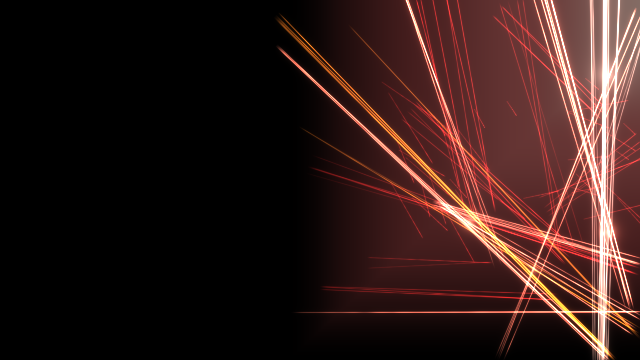
Give the GLSL for this background, as a WebGL 2 fragment shader.

```glsl
#version 300 es
precision highp float;
// Glowing red, gold and white light streaks crossing on a dark maroon gradient.
uniform vec2 u_resolution;
out vec4 fragColor;

float hash(float n) {
    return fract(sin(n * 127.1) * 4375.85);
}

// One-dimensional gradient noise, roughly -0.5 to 0.5
float noise(float x) {
    float i = floor(x), f = x - i;
    float left = (hash(i) * 2.0 - 1.0) * f;
    float right = (hash(i + 1.0) * 2.0 - 1.0) * (f - 1.0);
    return mix(left, right, f * f * (3.0 - 2.0 * f));
}

// Thin glowing segment; gain is its brightness at each end
float streak(vec2 p, vec2 a, vec2 b, float width, vec2 gain, float seed) {
    vec2 ab = b - a;
    float t = dot(p - a, ab) / dot(ab, ab);
    float d = length(p - a - ab * clamp(t, 0.0, 1.0));
    float r = max(width, 0.6 / u_resolution.y);
    float core = exp(-d * d / (r * r)) * width / r;
    float halo = 0.07 * exp(-d / (width * 4.0));
    float flicker = 1.0 + 0.9 * noise(t * 18.0 + seed * 31.0);
    float ends = smoothstep(-0.005, 0.03, t) * smoothstep(1.005, 0.95, t);
    return (core + halo) * flicker * ends * mix(gain.x, gain.y, clamp(t, 0.0, 1.0));
}

// Fan of streaks whose ends are scattered across the main direction
float bundle(vec2 p, vec2 a, vec2 b, vec2 spread, vec2 gain, int count, float width) {
    vec2 dir = normalize(b - a), side = vec2(-dir.y, dir.x);
    float sum = 0.0;
    for (int i = 0; i < count; i++) {
        float seed = float(i) + a.x * 7.0 + b.y * 13.0;
        vec2 shift = (vec2(hash(seed), hash(seed + 40.3)) - 0.5) * spread;
        float power = 0.45 + 0.8 * hash(seed + 9.7);
        sum += power * streak(p, a + side * shift.x, b + side * shift.y, width, gain, seed);
    }
    return sum;
}

// Dark left and bottom edges meet along a diagonal crease
vec3 backdrop(vec2 p) {
    float t = min((p.x - 0.8) / 0.68, p.y / 0.63);
    vec3 c = mix(vec3(0.0), vec3(0.09, 0.035, 0.035), smoothstep(0.0, 0.25, t));
    c = mix(c, vec3(0.27, 0.115, 0.115), smoothstep(0.1, 0.55, t));
    c = mix(c, vec3(0.40, 0.21, 0.205), smoothstep(0.45, 1.0, t));
    return mix(c, vec3(0.52, 0.43, 0.40), smoothstep(0.95, 1.5, t));
}

// Short red slivers strewn around the crossings
float slivers(vec2 p) {
    float sum = 0.0;
    for (int i = 0; i < 34; i++) {
        float k = float(i) * 3.7;
        vec2 c = vec2(mix(1.12, 1.77, hash(k)), mix(0.28, 0.98, hash(k + 1.3)));
        c.y = mix(c.y, 0.5, 0.35);
        float angle = mix(-1.4, -0.5, hash(k + 2.1)) + (c.x > 1.5 ? 1.5 * hash(k + 5.9) : 0.0);
        vec2 reach = vec2(cos(angle), sin(angle)) * mix(0.02, 0.13, hash(k + 4.4));
        sum += streak(p, c - reach, c + reach, 0.0014, vec2(0.3, 0.7), k);
    }
    return sum;
}

void main() {
    // Canvas height is one unit, width is 16/9
    vec2 p = gl_FragCoord.xy / u_resolution * vec2(16.0 / 9.0, 1.0);

    // Long golden diagonals
    float gold = bundle(p, vec2(0.769, 0.958), vec2(1.71, 0.0), vec2(0.03, 0.02), vec2(0.7, 1.7), 4, 0.0014);
    gold += bundle(p, vec2(0.968, 0.93), vec2(1.778, 0.06), vec2(0.005), vec2(0.3, 1.7), 2, 0.0013);
    gold += bundle(p, vec2(0.831, 0.648), vec2(1.778, 0.08), vec2(0.0, 0.02), vec2(0.2, 1.6), 2, 0.0011);

    // White-hot diagonals and the fan running to the right edge
    float hot = bundle(p, vec2(0.769, 0.873), vec2(1.70, 0.0), vec2(0.008, 0.05), vec2(0.7, 2.0), 4, 0.0013);
    hot += bundle(p, vec2(1.2, 0.435), vec2(1.778, 0.25), vec2(0.02, 0.07), vec2(0.9, 1.5), 5, 0.0013);
    hot += bundle(p, vec2(1.22, 0.43), vec2(1.778, 0.10), vec2(0.03, 0.08), vec2(1.2, 1.5), 4, 0.0013);
    hot += bundle(p, vec2(0.81, 0.132), vec2(1.79, 0.134), vec2(0.0), vec2(0.1, 1.8), 2, 0.0012);
    hot += bundle(p, vec2(1.12, 1.02), vec2(1.39, 0.26), vec2(0.02, 0.04), vec2(1.7, 0.3), 3, 0.0014);

    // Steep pale beams on the right
    hot += bundle(p, vec2(1.50, 1.03), vec2(1.75, 0.14), vec2(0.05, 0.03), vec2(2.4, 1.0), 6, 0.0017);
    hot += bundle(p, vec2(1.785, 0.97), vec2(1.385, 0.0), vec2(0.05, 0.04), vec2(1.9, 0.5), 4, 0.0014);
    float pale = bundle(p, vec2(1.70, 1.03), vec2(1.672, -0.03), vec2(0.05, 0.04), vec2(1.3, 0.8), 8, 0.002);
    pale += bundle(p, vec2(1.645, 1.03), vec2(1.662, -0.03), vec2(0.03), vec2(0.6, 0.5), 4, 0.0014);
    pale += bundle(p, vec2(1.79, 0.93), vec2(1.66, 0.5), vec2(0.06, 0.03), vec2(0.8, 0.3), 3, 0.0013);

    // Dim red rays
    float red = bundle(p, vec2(0.86, 0.55), vec2(1.778, 0.25), vec2(0.07, 0.05), vec2(0.2, 1.2), 5, 0.0016);
    red += bundle(p, vec2(0.89, 0.2), vec2(1.55, 0.17), vec2(0.01, 0.03), vec2(0.3, 0.8), 3, 0.0014);
    red += bundle(p, vec2(1.02, 0.28), vec2(1.37, 0.268), vec2(0.07, 0.03), vec2(0.3, 0.6), 2, 0.0014);
    red += bundle(p, vec2(1.21, 1.02), vec2(1.34, 0.4), vec2(0.12, 0.1), vec2(0.8, 0.6), 6, 0.0014);
    red += bundle(p, vec2(1.38, 0.97), vec2(1.68, 0.68), vec2(0.06, 0.04), vec2(0.4, 1.0), 4, 0.0016);
    red += bundle(p, vec2(1.79, 0.59), vec2(1.5, 0.44), vec2(0.1), vec2(1.0, 0.4), 5, 0.0015);
    red += bundle(p, vec2(1.13, 0.69), vec2(1.6, 0.3), vec2(0.1), vec2(0.5, 0.9), 5, 0.0015);
    red += bundle(p, vec2(1.42, 1.0), vec2(1.60, 0.3), vec2(0.08, 0.1), vec2(0.5), 4, 0.0013);
    red += slivers(p);

    // Flares where the beams cross
    hot += 0.9 * exp(-length(p - vec2(1.305, 0.385)) / 0.014);
    hot += 1.2 * exp(-length(p - vec2(1.69, 0.355)) / 0.014);
    hot += 0.6 * exp(-length(p - vec2(1.485, 0.25)) / 0.012);
    pale += 0.6 * exp(-length(p - vec2(1.69, 0.79)) / 0.025);

    vec3 color = backdrop(p) + gold * vec3(1.0, 0.5, 0.13) + hot * vec3(1.0, 0.48, 0.38)
        + pale * vec3(0.95, 0.72, 0.65) + red * vec3(0.6, 0.09, 0.09);
    fragColor = vec4(min(color, 1.0), 1.0);
}
```
